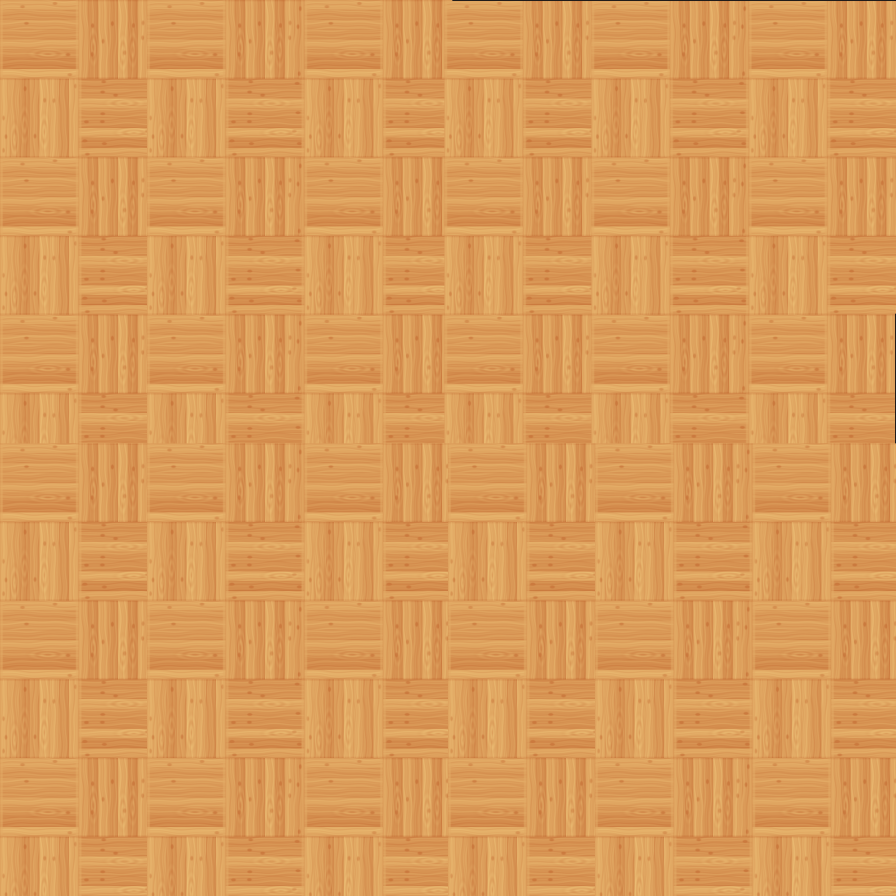
A Shadertoy shader for this texture:

```glsl
// Draws a parquet floor of square wooden tiles whose planks alternate in direction.

// Plank shades, eight per tile kind, from 0 (dark) to 1 (light).
const float plankShade[32] = float[32](
    .66, .40, .52, .40, .62, .36, .18, .76,
    .55, .30, .62, .32, .70, .25, .65, .42,
    .75, .55, .30, .48, .75, .68, .38, .68,
    .32, .34, .66, .36, .30, .70, .20, .58);

float hash(vec2 p) {
    return fract(sin(dot(p, vec2(41.3, 289.1))) * 4375.5);
}

// Small dark knots scattered over a grid of cells, stretched along the grain.
float knots(vec2 p, float kind) {
    vec2 grid = p * vec2(5.0, 8.0);
    vec2 cell = floor(grid);
    vec2 seed = cell + kind * 17.0;
    vec2 centre = .3 + .4 * vec2(hash(seed), hash(seed + 5.3));
    vec2 offset = (grid - cell - centre) / vec2(5.0, 8.0);
    float size = length(offset * vec2(.6, 1.0));
    return step(.8, hash(seed + 9.7)) * (1.0 - smoothstep(.008, .026, size));
}

// Shade of the wood; p.x runs along the grain and p.y across it.
float wood(vec2 p, float kind) {
    float plank = clamp(floor(p.y * 8.0), 0.0, 7.0);
    float across = p.y * 8.0 - plank;
    float seed = hash(vec2(plank, kind));
    float shade = plankShade[int(kind * 8.0 + plank)];

    // Each plank darkens towards its far side.
    shade += .16 * (.5 - across);

    // Wavy streaks along the grain.
    float wave = p.y + .014 * sin(p.x * 5.0 + seed * 20.0)
                     + .006 * sin(p.x * 14.0 + seed * 50.0);
    shade += .09 * sin(wave * 75.0 + seed * 9.0) + .08 * sin(wave * 163.0 + seed * 31.0);
    shade += .05 * sin(wave * 260.0 + 2.0 * sin(p.x * 7.0 + seed * 12.0));

    // Pointed oval rings on some planks.
    vec2 heart = vec2((p.x - .2 - .6 * seed) * 2.2, across - .5);
    float ring = sin(length(heart) * 22.0 + seed * 6.0);
    shade += step(.62, seed) * .16 * ring * (1.0 - smoothstep(.2, .75, length(heart)));

    // Fine joint between planks, then knots.
    shade -= .13 * (1.0 - smoothstep(.0, .14, min(across, 1.0 - across)));
    return shade - .5 * knots(p, kind);
}

vec3 parquet(vec2 uv) {
    vec2 p = vec2(uv.x, 1.0 - uv.y);

    // Four panels, the upper right one set slightly to the left.
    float lower = step(.4948, p.y);
    float split = mix(.496, .5, lower);
    float right = step(split, p.x);
    vec2 local = p - vec2(right * split, lower * .4948);

    // Square tiles; the second column of each panel is cut short.
    local.x += .0115 * step(.164, local.x);
    vec2 grid = local / .0878;
    vec2 tile = floor(grid);
    vec2 q = grid - tile;
    vec2 parity = mod(tile, 2.0);
    bool upright = parity.x != parity.y;
    float shade = wood(upright ? q.yx : q, parity.x + 2.0 * parity.y);

    // Pale trim on the sides of the tile, thin dark seam above and below.
    float side = min(q.x, 1.0 - q.x);
    float level = min(q.y, 1.0 - q.y);
    shade = mix(shade, .72, .6 * (1.0 - smoothstep(.025, .045, side)));
    shade -= .25 * (1.0 - smoothstep(.008, .025, level));
    shade -= .15 * (1.0 - smoothstep(.004, .014, side));

    vec3 color = mix(vec3(.81, .51, .27), vec3(.915, .725, .44), clamp(shade, -.15, 1.1));

    // Dark gaps on the outer edge of the upper right panel.
    float gap = step(.505, p.x) * step(p.y, .0013);
    gap = max(gap, step(.9987, p.x) * step(.35, p.y) * step(p.y, .4948));
    return mix(color, vec3(.13, .11, .10), gap);
}

void mainImage(out vec4 fragColor, in vec2 fragCoord) {
    // Average a 3 by 3 grid of samples to smooth the edges.
    vec3 sum = vec3(0.0);
    for (int i = 0; i < 9; i++) {
        vec2 jitter = (vec2(i % 3, i / 3) - 1.0) / 3.0;
        sum += parquet((fragCoord + jitter) / iResolution.xy);
    }
    fragColor = vec4(sum / 9.0, 1.0);
}
```
